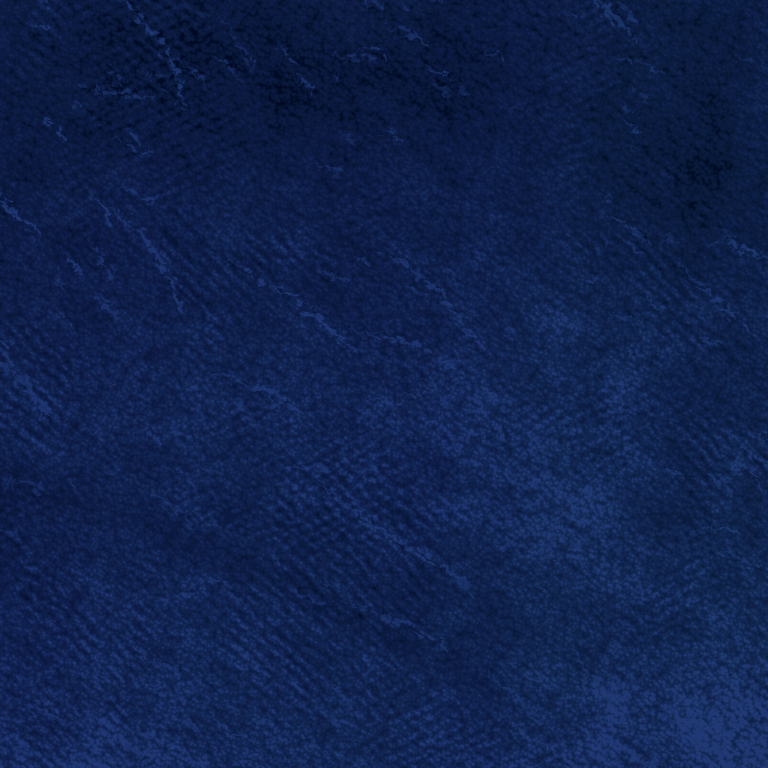
Give the GLSL for this texture, as a Shadertoy shader.

```glsl
const vec3 INK = vec3(0.00, 0.04, 0.14);
const vec3 NIGHT = vec3(0.03, 0.09, 0.22);
const vec3 NAVY = vec3(0.05, 0.11, 0.27);
const vec3 COBALT = vec3(0.07, 0.15, 0.33);
const vec3 SCUFF = vec3(0.125, 0.22, 0.46);
const float SLOPE = -0.60;

float hash(vec2 p) {
    vec3 q = fract(p.xyx * 0.1031);
    q += dot(q, q.yzx + 33.33);
    return fract((q.x + q.y) * q.z);
}

// Coordinates of v in a frame turned by angle
vec2 turn(vec2 v, float angle) {
    float c = cos(angle), s = sin(angle);
    return vec2(c * v.x + s * v.y, c * v.y - s * v.x);
}

// Layered, warped sines centred on zero
float waves(vec2 p) {
    float sum = 0.0, amp = 0.5;
    for (int i = 0; i < 5; i++) {
        p = turn(p, 1.1) * 1.65 + 0.8 * sin(p.yx * 1.2 + float(i) * 2.3);
        sum += amp * sin(p.x) * sin(p.y);
        amp *= 0.62;
    }
    return sum;
}

// Cellular noise: distance to the nearest scattered point
float cells(vec2 p) {
    vec2 id = floor(p);
    float nearest = 2.0;
    for (int y = -1; y <= 1; y++)
    for (int x = -1; x <= 1; x++) {
        vec2 cell = id + vec2(x, y);
        vec2 point = cell + vec2(hash(cell), hash(cell + 71.3));
        nearest = min(nearest, length(p - point));
    }
    return nearest;
}

// Soft dark or light spot
float spot(vec2 uv, vec2 centre, vec2 radius) {
    vec2 d = (uv - centre) / radius;
    return exp(-dot(d, d));
}

// Curved tapering strokes, at most one per cell
float scratches(vec2 uv, float scale, float presence, float width, float seed) {
    vec2 p = turn(uv, SLOPE) * scale + seed;
    vec2 id = floor(p);
    float soft = 0.0018 * scale;
    float mask = 0.0;
    for (int y = -1; y <= 1; y++)
    for (int x = -1; x <= 1; x++) {
        vec2 cell = id + vec2(x, y);
        if (hash(cell + 5.7) > presence) continue;
        vec2 centre = cell + vec2(hash(cell + 13.1), hash(cell + 29.9));
        float size = hash(cell + 41.3);
        vec2 q = turn(p - centre, (hash(cell + 53.7) - 0.45) * 0.9);
        float halfLength = mix(0.25, 0.85, size * size);
        float along = q.x / halfLength;
        q.y += (hash(cell + 67.1) - 0.2) * 0.6 * q.x * q.x;
        float taper = max(1.0 - along * along, 0.0);
        float thick = width * mix(0.35, 1.2, smoothstep(-0.8, 0.8, along));
        float edge = abs(q.y) - thick * sqrt(taper);
        float inside = smoothstep(soft, -soft, edge) * smoothstep(0.0, 0.15, taper);
        mask = max(mask, inside * mix(0.65, 1.0, size));
    }
    return mask;
}

// Fine parallel lines, visible in patches only
float hatch(vec2 uv, float angle, float frequency, float seed) {
    vec2 p = turn(uv, angle);
    float patches = smoothstep(0.1, 0.5, waves(uv * 6.0 + seed));
    float bend = 3.0 * waves(uv * 11.0 + seed) + 1.5 * waves(uv * 50.0);
    return patches * sin(p.y * frequency + bend);
}

// Five-step colour ramp
vec3 ramp(float t) {
    t = clamp(t, 0.0, 1.0) * 4.0;
    vec3 colour = mix(INK, NIGHT, min(t, 1.0));
    colour = mix(colour, NAVY, clamp(t - 1.0, 0.0, 1.0));
    colour = mix(colour, COBALT, clamp(t - 2.0, 0.0, 1.0));
    return mix(colour, SCUFF, clamp(t - 3.0, 0.0, 1.0));
}

void mainImage(out vec4 fragColor, in vec2 fragCoord) {
    vec2 uv = fragCoord / iResolution.y;
    vec2 slanted = turn(uv, SLOPE);

    // Cloudy ground, darker towards the top
    float tone = 0.63 - 0.19 * (uv.y - 0.5);
    tone += 0.23 * waves(uv * 4.0 + 4.0);
    tone += 0.13 * waves(slanted * vec2(22.0, 38.0));
    tone -= 0.38 * spot(uv, vec2(0.40, 0.90), vec2(0.28, 0.13));
    tone -= 0.25 * spot(uv, vec2(0.00, 0.34), vec2(0.14, 0.12));
    tone -= 0.20 * spot(uv, vec2(0.92, 0.74), vec2(0.22, 0.14));

    // Brushed lines and slanted grain
    tone += 0.13 * hatch(uv, -0.75, 430.0, 1.7);
    tone += 0.09 * hatch(uv, 0.45, 470.0, 8.3);
    tone += 0.40 * (0.46 - cells(slanted * vec2(70.0, 135.0)));
    tone += 0.38 * (0.46 - cells(uv * 200.0 + 31.0));

    // Ragged, broken scratches and small flecks
    vec2 rough = uv + 0.006 * vec2(waves(uv * 45.0), waves(uv * 45.0 + 9.0));
    rough += 0.007 * vec2(waves(uv * 150.0), waves(uv * 150.0 + 5.0));
    float marks = scratches(rough, 6.0, 0.65, 0.026, 3.0);
    float clumps = smoothstep(-0.2, 0.15, waves(uv * 8.0 + 2.0));
    marks = max(marks, clumps * scratches(rough, 13.0, 0.5, 0.05, 17.0));
    marks = max(marks, clumps * scratches(rough, 30.0, 0.25, 0.09, 41.0));
    float wear = smoothstep(0.72, 0.42, cells(slanted * vec2(85.0, 150.0)));
    tone = mix(tone, 1.0, marks * wear * 0.9);

    // Slight drift between violet and teal
    vec3 colour = ramp(tone);
    colour.g += 0.012 * (uv.x - 0.5) + 0.008 * waves(uv * 3.0 + 6.0);
    fragColor = vec4(max(colour, 0.0), 1.0);
}
```
